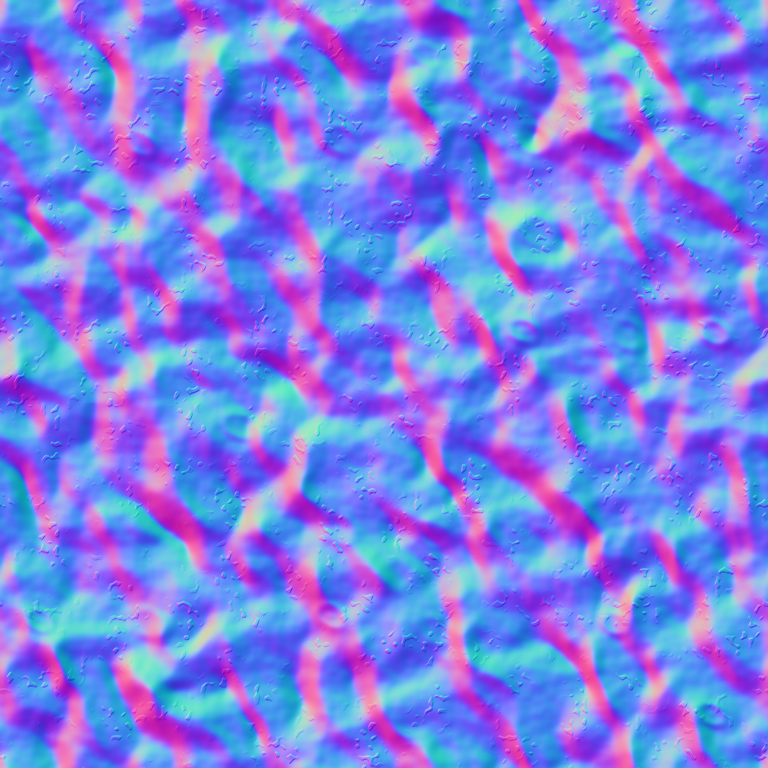
Reproduce this texture map procedurally as a Shadertoy shader.

```glsl
const float BROAD_CELLS = 5.0,   BROAD_SLOPE = 0.26;
const float BUMP_CELLS = 15.0,   BUMP_SLOPE = 0.60;
const float KNOB_CELLS = 25.0,   KNOB_SLOPE = 0.32;
const float STREAK_CELLS = 11.0, STREAK_SLOPE = 0.44;
const float ROUGH_CELLS = 60.0,  ROUGH_SLOPE = 0.10;
const float BEND_CELLS = 6.0,    BEND_AMOUNT = 0.025;
const float LEAN = 0.5;             // steepens the left flanks
const float PIT_CELLS = 8.0, PIT_SHARE = 0.35, PIT_RADIUS = 0.17, PIT_HEIGHT = 0.004;
const float GRIT_CELLS = 115.0, GRIT_PATCHES = 22.0, GRIT_HEIGHT = 0.0015;
const float STEP = 0.001;           // spacing of the slope samples

// Three random values from 0 to 1 for a lattice cell (PCG)
vec3 hash(vec2 cell, float seed) {
    uvec3 v = uvec3(cell, seed) * 1664525u + 1013904223u;
    v.x += v.y * v.z; v.y += v.z * v.x; v.z += v.x * v.y;
    v ^= v >> 16u;
    v.x += v.y * v.z; v.y += v.z * v.x; v.z += v.x * v.y;
    return vec3(v >> 8u) / 16777216.0;
}

float cornerValue(vec2 cell, vec2 offset, float period, float seed) {
    float angle = 6.28319 * hash(mod(cell, period), seed).x;
    return dot(vec2(cos(angle), sin(angle)), offset);
}

// Gradient noise that wraps after a whole number of cells
float noise(vec2 uv, float period, float seed) {
    vec2 p = uv * period, i = floor(p), f = p - i;
    vec2 w = f * f * f * (f * (f * 6.0 - 15.0) + 10.0);
    vec2 e = vec2(1.0, 0.0);
    float low = mix(cornerValue(i, f, period, seed),
                    cornerValue(i + e.xy, f - e.xy, period, seed), w.x);
    float high = mix(cornerValue(i + e.yx, f - e.yx, period, seed),
                     cornerValue(i + e.xx, f - e.xx, period, seed), w.x);
    return mix(low, high, w.y);
}

// Soft bumps and slanted ridges; the whole-number shear keeps the tiling
float relief(vec2 uv) {
    vec2 sheared = vec2(uv.x, uv.x + uv.y);
    return noise(uv, BROAD_CELLS, 1.0) * BROAD_SLOPE / BROAD_CELLS
         + noise(uv, BUMP_CELLS, 2.0) * BUMP_SLOPE / BUMP_CELLS
         + noise(uv, KNOB_CELLS, 10.0) * KNOB_SLOPE / KNOB_CELLS
         + noise(sheared, STREAK_CELLS, 3.0) * STREAK_SLOPE / STREAK_CELLS;
}

// Scattered soft oval rims of uneven strength around shallow pits
float pits(vec2 uv) {
    vec2 p = uv * PIT_CELLS, cell = floor(p);
    vec3 rnd = hash(mod(cell, PIT_CELLS), 4.0);
    vec2 d = p - cell - mix(vec2(0.4), vec2(0.6), rnd.xy);
    d = vec2(d.x + 0.35 * d.y, d.y * 1.15) / (PIT_RADIUS * mix(0.7, 1.05, rnd.x));
    float rim = length(d) - 1.0;
    return step(rnd.z, PIT_SHARE) * PIT_HEIGHT * mix(0.4, 1.0, rnd.y) * exp(-5.0 * rim * rim);
}

// Small raised flakes gathered in patches
float grit(vec2 uv) {
    float patches = smoothstep(0.0, 0.35, noise(uv, GRIT_PATCHES, 5.0));
    float flakes = smoothstep(0.14, 0.36, noise(uv, GRIT_CELLS, 6.0));
    return GRIT_HEIGHT * patches * flakes;
}

float height(vec2 uv) {
    vec2 bent = uv + BEND_AMOUNT * vec2(noise(uv, BEND_CELLS, 7.0),
                                        noise(uv, BEND_CELLS, 8.0));
    float base = relief(bent);
    return relief(bent + vec2(LEAN * base, 0.0)) + pits(uv) + grit(uv)
         + noise(uv, ROUGH_CELLS, 9.0) * ROUGH_SLOPE / ROUGH_CELLS;
}

void mainImage(out vec4 fragColor, in vec2 fragCoord) {
    vec2 uv = fragCoord / iResolution.xy;
    vec2 e = vec2(STEP, 0.0);

    // Red faces left, green faces up, blue faces the viewer
    vec2 slope = vec2(height(uv + e.xy) - height(uv - e.xy),
                      height(uv - e.yx) - height(uv + e.yx)) / (2.0 * STEP);
    vec3 normal = normalize(vec3(slope, 1.0));
    fragColor = vec4(normal * 0.5 + 0.5, 1.0);
}
```
